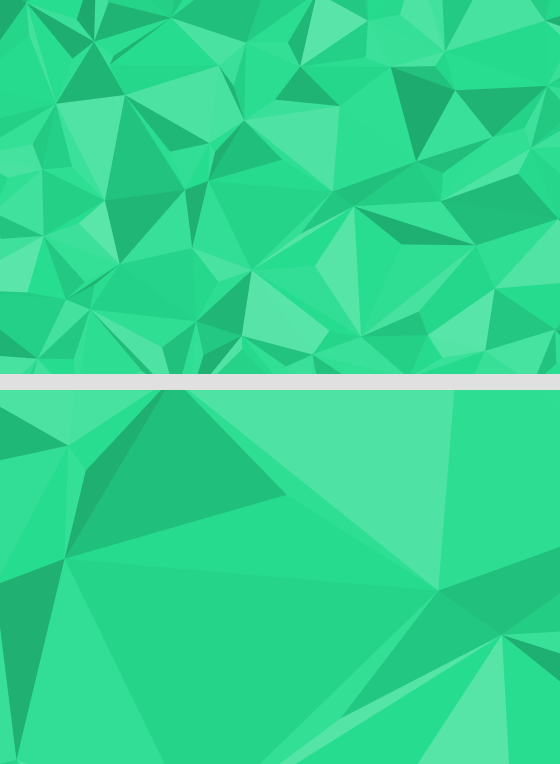
Top, the full canvas; bottom, a detail of the centre.
A Shadertoy shader for this background:

```glsl
// Low-poly mosaic: flat green facets from an irregular triangulated mesh.

const float CELLS_PER_HEIGHT = 5.3;
const float GRID_ANGLE = 0.42;
const float VERTEX_JITTER = 0.92;   // below 1.0 keeps the mesh free of overlaps
const float SPLIT_CHANCE = 0.36;
const vec3 BASE_GREEN = vec3(0.15, 0.865, 0.56);

vec3 hash3(vec3 key) {
    vec3 q = fract(key * vec3(0.1031, 0.1030, 0.0973));
    q += dot(q, q.yxz + 33.33);
    return fract((q.xxy + q.yxx) * q.zyx);
}

float cross2(vec2 a, vec2 b) {
    return a.x * b.y - a.y * b.x;
}

// Jittered mesh vertex belonging to an integer grid node.
vec2 meshVertex(vec2 node) {
    return node + VERTEX_JITTER * (hash3(vec3(node + 57.0, 3.0)).xy - 0.5);
}

// Signed distance to the line a-b, positive on its left side.
float leftOf(vec2 p, vec2 a, vec2 b) {
    return cross2(b - a, p - a) / max(length(b - a), 1e-4);
}

// Antialiased coverage of a counter-clockwise triangle.
float coverage(vec2 p, vec2 a, vec2 b, vec2 c, float pixel) {
    float inside = min(leftOf(p, a, b), min(leftOf(p, b, c), leftOf(p, c, a)));
    return clamp(inside / pixel + 0.5, 0.0, 1.0);
}

// Maps a uniform rank to a shade: low ranks darken, high ranks add white.
vec3 facetColor(float rank) {
    float v = 2.0 * rank - 1.0;
    float shade = 0.003 + 0.12 * v + 0.12 * v * v * v;
    vec3 dark = BASE_GREEN * (1.0 + min(shade, 0.0));
    return mix(dark, vec3(1.0), max(shade, 0.0));
}

// Colour in rgb weighted by coverage in a.
vec4 facet(vec2 p, vec2 a, vec2 b, vec2 c, float rank, float pixel) {
    float cover = coverage(p, a, b, c, pixel);
    return vec4(facetColor(fract(rank)) * cover, cover);
}

// One mesh triangle, sometimes fanned into three around an inner point.
vec4 meshTriangle(vec2 p, vec2 a, vec2 b, vec2 c, vec3 key, float pixel) {
    vec3 rnd = hash3(key + 11.0);
    float rank = dot(key, vec3(0.7549, 0.5698, 0.4302)) + 0.3 * rnd.x;
    if (rnd.y > SPLIT_CHANCE) return facet(p, a, b, c, rank, pixel);

    vec3 w = hash3(key + 91.0) + 0.08;
    vec2 inner = (a * w.x + b * w.y + c * w.z) / (w.x + w.y + w.z);
    return facet(p, a, b, inner, rank, pixel)
         + facet(p, b, c, inner, rank + 0.12 + 0.3 * rnd.z, pixel)
         + facet(p, c, a, inner, rank + 0.62 + 0.3 * rnd.z, pixel);
}

// Quad of four mesh vertices, cut along its shorter valid diagonal.
vec4 meshQuad(vec2 p, vec2 cell, float pixel) {
    vec2 a = meshVertex(cell);
    vec2 b = meshVertex(cell + vec2(1.0, 0.0));
    vec2 c = meshVertex(cell + vec2(1.0, 1.0));
    vec2 d = meshVertex(cell + vec2(0.0, 1.0));

    bool acValid = min(cross2(b - a, c - a), cross2(c - a, d - a)) > 0.0;
    bool bdValid = min(cross2(b - a, d - a), cross2(c - b, d - b)) > 0.0;
    bool useAC = acValid && (!bdValid || length(c - a) < length(d - b));

    vec3 first = vec3(cell + 40.0, 1.0);
    vec3 second = vec3(cell + 40.0, 2.0);
    if (useAC) {
        return meshTriangle(p, a, b, c, first, pixel)
             + meshTriangle(p, a, c, d, second, pixel);
    }
    return meshTriangle(p, a, b, d, first, pixel)
         + meshTriangle(p, b, c, d, second, pixel);
}

void mainImage(out vec4 fragColor, in vec2 fragCoord) {
    // Tilted grid space hides the axis alignment of the cells.
    float co = cos(GRID_ANGLE), si = sin(GRID_ANGLE);
    vec2 p = mat2(co, si, -si, co) * fragCoord / iResolution.y * CELLS_PER_HEIGHT;
    float pixel = CELLS_PER_HEIGHT / iResolution.y;

    // Neighbouring quads can reach into this cell.
    vec4 sum = vec4(0.0);
    for (int y = -1; y <= 1; y++) {
        for (int x = -1; x <= 1; x++) {
            sum += meshQuad(p, floor(p) + vec2(x, y), pixel);
        }
    }
    fragColor = vec4(sum.rgb / max(sum.a, 1e-3), 1.0);
}
```
